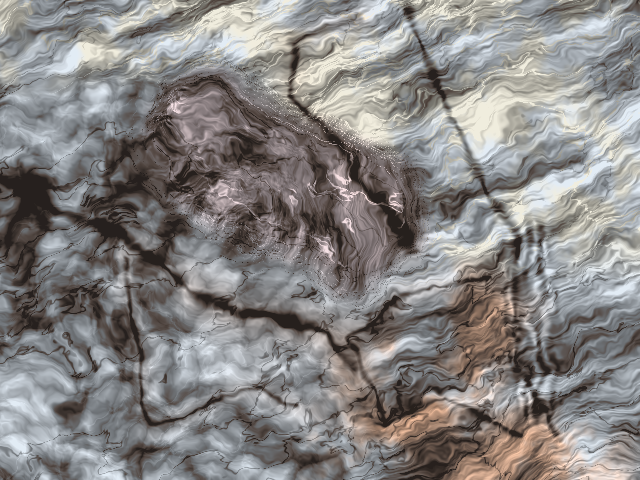
Give the GLSL for this texture, as a Shadertoy shader.

```glsl
// Weathered metamorphic rock face: folded strata, pale veins, rust and dark cracks.
#define FOLD_SIZE 0.085
#define BASE_TONE 0.585
#define GRAIN_CONTRAST 1.1
#define RELIEF 1.45
#define VEIN_STRENGTH 0.27
#define CRACK_WIDTH 0.013
#define BLUE_TINT vec3(0.965, 1.005, 1.045)
#define CREAM_TINT vec3(1.025, 1.01, 0.945)
#define PURPLE_TINT vec3(1.05, 0.965, 0.98)
#define RUST_TINT vec3(1.25, 0.97, 0.79)
#define SHADOW_TINT vec3(1.17, 0.97, 0.87)

// Crack routes, in units of the canvas height.
const vec2 MAIN_CRACK[6] = vec2[6](vec2(-0.02, 0.64), vec2(0.22, 0.515),
    vec2(0.37, 0.436), vec2(0.50, 0.355), vec2(0.70, 0.305), vec2(0.75, 0.24));
const vec2 RIGHT_CRACK[6] = vec2[6](vec2(0.83, 1.02), vec2(0.93, 0.80),
    vec2(0.96, 0.73), vec2(1.08, 0.51), vec2(1.085, 0.24), vec2(1.17, 0.10));
const vec2 FOLD_CRACK[6] = vec2[6](vec2(0.74, 0.97), vec2(0.61, 0.91),
    vec2(0.62, 0.80), vec2(0.69, 0.71), vec2(0.77, 0.60), vec2(0.87, 0.48));
const vec2 LOWER_CRACK[6] = vec2[6](vec2(0.28, 0.45), vec2(0.30, 0.17),
    vec2(0.32, 0.12), vec2(0.43, 0.15), vec2(0.55, 0.20), vec2(0.62, 0.15));
const vec2 POCKET_CRACK[6] = vec2[6](vec2(1.03, 0.43), vec2(0.87, 0.40),
    vec2(0.74, 0.30), vec2(0.81, 0.13), vec2(0.92, 0.18), vec2(1.08, 0.10));

float hash(vec2 p) {
    vec3 q = fract(p.xyx * 0.1031);
    q += dot(q, q.yzx + 33.33);
    return fract((q.x + q.y) * q.z);
}

float noise(vec2 p) {
    vec2 i = floor(p), f = fract(p);
    f = f * f * (3.0 - 2.0 * f);
    return mix(mix(hash(i), hash(i + vec2(1, 0)), f.x),
               mix(hash(i + vec2(0, 1)), hash(i + vec2(1, 1)), f.x), f.y);
}

float fbm(vec2 p) {
    float sum = 0.0, weight = 0.5;
    for (int i = 0; i < 5; i++) {
        sum += weight * noise(p);
        p = mat2(0.96, 0.28, -0.28, 0.96) * p * 2.03 + 17.3;
        weight *= 0.56;
    }
    return sum / 1.074;
}

// Distance to the nearest cell centre, for chipped facets.
float cells(vec2 p) {
    vec2 i = floor(p);
    float nearest = 2.0;
    for (int y = -1; y <= 1; y++)
        for (int x = -1; x <= 1; x++) {
            vec2 c = i + vec2(x, y);
            nearest = min(nearest, length(c + vec2(hash(c), hash(c + 57.0)) - p));
        }
    return nearest;
}

float segment(vec2 p, vec2 a, vec2 b) {
    vec2 d = b - a;
    return length(p - a - d * clamp(dot(p - a, d) / dot(d, d), 0.0, 1.0));
}

float path(vec2 p, vec2 points[6]) {
    float d = 9.0;
    for (int i = 0; i < 5; i++) d = min(d, segment(p, points[i], points[i + 1]));
    return d;
}

vec2 turn(vec2 p, float a) {
    return mat2(cos(a), -sin(a), sin(a), cos(a)) * p;
}

vec2 fold(vec2 p) {
    vec2 broad = vec2(fbm(p * 5.0), fbm(p * 5.0 + 31.0)) - 0.5;
    vec2 fine = vec2(noise(p * 27.0), noise(p * 27.0 + 9.0)) - 0.5;
    return p + FOLD_SIZE * broad * 1.6 + 0.015 * fine;
}

float creamMask(vec2 p) {
    return max(smoothstep(0.55, 0.75, p.x + 0.3 * (p.y - 0.5)) * smoothstep(0.38, 0.52, p.y),
               smoothstep(0.78, 0.88, p.y));
}

float purpleMask(vec2 p) {
    return smoothstep(0.17, 0.09, segment(p, vec2(0.42, 0.70), vec2(0.75, 0.54)));
}

// Surface height: grain direction changes from region to region.
float height(vec2 p) {
    vec2 arch = p - vec2(0.42, 0.50);
    float blocky = fbm(turn(p, -0.6) * vec2(7.0, 13.0)) * 0.85 + 0.3 * (0.55 - cells(p * vec2(19.0, 25.0)));
    float layered = fbm(turn(p, 0.42) * vec2(6.0, 22.0) + 40.0);
    float arched = fbm(vec2(atan(arch.x, arch.y) * 2.2, length(arch) * 27.0) + 70.0);
    float h = mix(blocky, layered, max(creamMask(p), smoothstep(0.72, 0.84, p.x)));
    return mix(h, arched, purpleMask(p));
}

// Thin bright or dark line wherever the noise crosses its middle.
float vein(vec2 p, float width) {
    return smoothstep(width, 0.0, abs(fbm(p) - 0.5));
}

void mainImage(out vec4 fragColor, in vec2 fragCoord) {
    vec2 p = fragCoord / iResolution.y;
    vec2 w = fold(p);
    float patches = fbm(p * 9.0 + 5.0);
    float cream = creamMask(w), purple = purpleMask(w);
    float left = smoothstep(0.72, 0.5, w.x) * (1.0 - cream) * (1.0 - purple);
    float rust = smoothstep(0.18, 0.05, min(segment(w, vec2(0.84, 0.17), vec2(1.0, 0.31)),
        segment(w, vec2(0.74, 0.02), vec2(1.2, 0.04)))) * smoothstep(0.32, 0.62, patches);

    // Grain lit from the upper left.
    float h = height(w);
    float tone = BASE_TONE + GRAIN_CONTRAST * (h - 0.5) + RELIEF * (h - height(w + vec2(-0.003, 0.004)));
    tone += 0.09 * cream * (1.0 - purple) - 0.17 * purple - 0.09 * rust;
    tone += 0.14 * smoothstep(0.17, 0.06, length((w - vec2(0.43, 0.21)) * vec2(0.9, 1.0)));

    // Wet vertical streaks and dark hollows.
    float streak = smoothstep(0.48, 0.68, fbm(w * vec2(13.0, 5.0) + 90.0));
    tone -= 0.25 * streak * left * smoothstep(0.5, 0.25, w.x);
    tone -= 0.22 * smoothstep(0.07, 0.01, segment(w, vec2(0.32, 0.74), vec2(0.37, 0.55))) * patches * 1.6;

    // Pale folded veins and thin dark seams.
    vec2 strata = turn(w, mix(0.5, -0.6, purple));
    float pale = vein(strata * vec2(7.0, 19.0) + 12.0, 0.028);
    tone += VEIN_STRENGTH * pale * (0.7 * cream + 0.8 * purple + 0.25) * smoothstep(0.35, 0.6, patches);
    tone -= 0.24 * vein(strata * vec2(6.0, 14.0) + 55.0, 0.022) * (1.0 - 0.4 * cream);

    // Upright bands beside the right-hand crack.
    float bands = smoothstep(0.06, 0.03, segment(w, vec2(1.11, 0.50), vec2(1.12, 0.17)));
    tone += 0.16 * bands * sin(w.x * 230.0 + 5.0 * patches);

    // Cracks with ragged widths and stained borders.
    vec2 c = mix(p, w, 0.55);
    float mainD = path(c, MAIN_CRACK), rightD = path(c, RIGHT_CRACK), foldD = path(c, FOLD_CRACK);
    float thinD = min(path(c, LOWER_CRACK), path(c, POCKET_CRACK));
    float ragged = CRACK_WIDTH * (0.3 + 1.4 * noise(p * 23.0));
    float crack = max(smoothstep(ragged * 1.3, 0.0, mainD), 0.85 * smoothstep(ragged, 0.0, min(rightD, foldD)));
    crack = max(crack, 0.75 * smoothstep(ragged * 0.65, 0.0, thinD));
    float stain = exp(-mainD * 26.0) * smoothstep(0.1, 0.5, p.x) + 0.5 * exp(-min(foldD, thinD) * 40.0);
    tone -= 0.42 * crack + 0.3 * stain * smoothstep(0.3, 0.65, patches);
    tone = clamp(tone, 0.13, 0.92);

    // Mineral colours; shadows turn brown.
    vec3 tint = mix(BLUE_TINT, CREAM_TINT, cream * smoothstep(0.38, 0.6, patches + 0.3 * pale));
    tint = mix(tint, PURPLE_TINT, purple);
    tint = mix(tint, RUST_TINT, min(1.0, 0.85 * rust + 0.35 * stain));
    tint = mix(tint, SHADOW_TINT, 0.85 * smoothstep(0.46, 0.24, tone));
    fragColor = vec4(clamp(tone * tint, 0.0, 1.0), 1.0);
}
```
